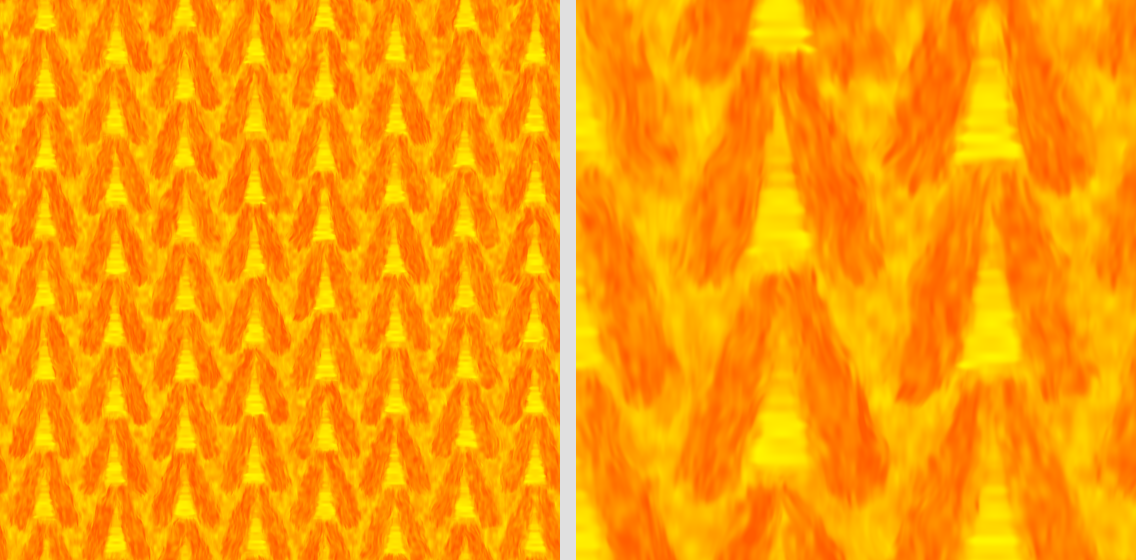
Left, the full canvas; right, a detail of the centre.
Reproduce this pattern procedurally as a Shadertoy shader.

```glsl
float hash(vec2 p) {
    return fract(sin(dot(p, vec2(127.1, 311.7))) * 43758.5453);
}

float noise(vec2 p) {
    vec2 i = floor(p), f = fract(p);
    f = f * f * (3.0 - 2.0 * f);
    return mix(mix(hash(i), hash(i + vec2(1, 0)), f.x),
               mix(hash(i + vec2(0, 1)), hash(i + vec2(1, 1)), f.x), f.y);
}

// Wavy strands running along y
float fibres(vec2 p) {
    p.x += 0.07 * (noise(p * vec2(6.0, 5.0)) - 0.5);
    return 0.6 * noise(p * vec2(26.0, 7.0)) + 0.4 * noise(p * vec2(44.0, 15.0) + 7.3) - 0.5;
}

// One slanted leg of a stitch: x is its coverage, y its green level
vec2 yarnLeg(vec2 p, float seed) {
    vec2 top = vec2(0.085, 0.84), axis = vec2(0.35, -0.02) - top;
    vec2 d = p - top;
    float h = clamp(dot(d, axis) / dot(axis, axis), 0.0, 1.0);
    float radius = mix(0.105, 0.165, smoothstep(0.0, 0.65, h));
    vec2 dir = normalize(axis);
    vec2 along = vec2(dot(d, vec2(-dir.y, dir.x)), dot(d, dir));
    float strand = fibres(vec2(along.x + 0.12 * along.y, along.y) + seed * 19.0);
    float dist = length(d - axis * h) - radius + 0.07 * strand;
    float shade = 0.495 + 0.33 * strand + 0.09 * smoothstep(-0.09, 0.0, dist);
    return vec2(1.0 - smoothstep(-0.045, 0.03, dist), shade + 0.05 * (seed - 0.5));
}

void mainImage(out vec4 fragColor, in vec2 fragCoord) {
    // Eight columns by eight rows
    vec2 p = fragCoord / iResolution.y * 8.0 - vec2(0.146, 0.615);

    // Fuzzy light ground between stitches
    float green = 0.72 + 0.22 * (noise(p * vec2(15.0, 11.0)) - 0.5) + 0.18 * fibres(p + 3.0);

    for (int i = -1; i <= 1; i++) {
        float column = floor(p.x) + float(i);
        float y = p.y - 0.5 * mod(column, 2.0);

        // Lower stitches lie over the ones above
        for (int j = 1; j >= -1; j--) {
            vec2 cell = vec2(column, floor(y) + float(j));
            vec2 jitter = vec2(hash(cell), hash(cell + 41.0)) - 0.5;
            vec2 local = vec2(p.x - column - 0.5, y - cell.y) - jitter * vec2(0.03, 0.05);

            for (float side = -1.0; side <= 1.0; side += 2.0) {
                vec2 leg = yarnLeg(local * vec2(side, 1.0), hash(cell + side * 13.7));
                green = mix(green, leg.y, leg.x);
            }

            // Bright tapered opening with faint cross creases
            float grain = noise(local * vec2(7.0, 25.0) + cell * 9.0) - 0.5;
            float halfWidth = 0.145 * (1.0 - local.y / 0.62) + 0.04 * grain;
            float opening = smoothstep(-0.025, 0.035, halfWidth - abs(local.x))
                          * smoothstep(-0.05, 0.03, local.y + 0.04 * grain);
            float glow = 0.90 - 0.16 * smoothstep(0.1, 0.6, local.y) + 0.15 * grain;
            green = mix(green, glow, opening);
        }
    }

    fragColor = vec4(1.0, clamp(green, 0.36, 0.96), 0.0, 1.0);
}
```
